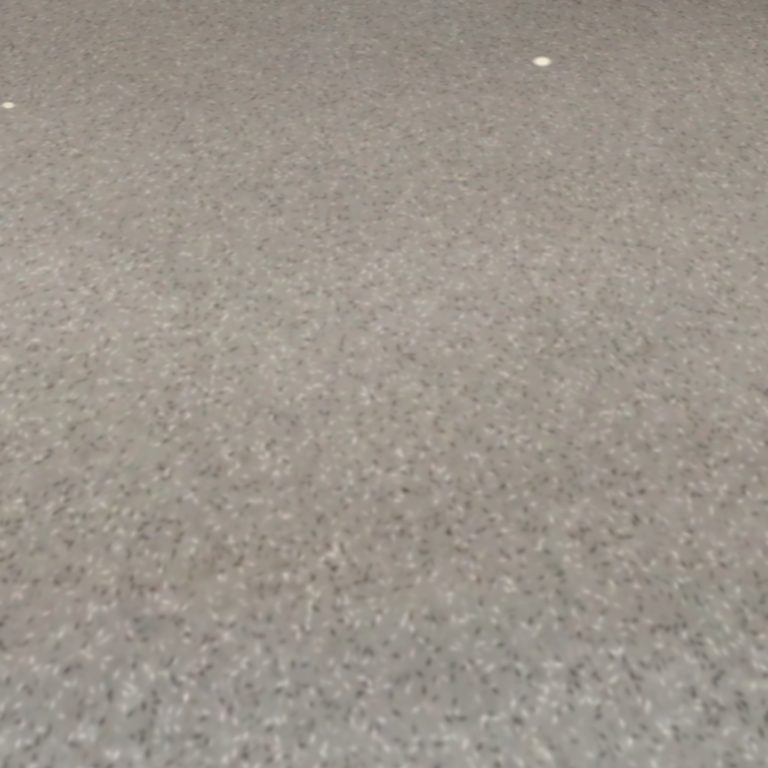
Write a WebGL 2 fragment shader that draws this texture.

```glsl
#version 300 es
precision highp float;
// Worn grey-brown asphalt receding towards a far horizon, with two pale pebbles.

#define HORIZON 2.2         // height of the vanishing line, in canvas units
#define GRAIN_FREQ 195.0    // grain cells per unit of ground
#define GRAIN_FALLOFF 3.1   // higher gives smaller, sharper grains
#define GRAIN_SQUASH 0.5    // how much narrower than long a grain is
#define NEAR_CONTRAST 0.142
#define FAR_CONTRAST 0.062
#define TINT_AMOUNT 0.024
#define PATCH_AMOUNT 0.015
#define ASPHALT vec3(0.600, 0.571, 0.535)
#define PEBBLE vec3(0.94, 0.91, 0.83)

uniform vec2 u_resolution;
out vec4 fragColor;

vec3 hash3(vec2 cell) {
  vec3 q = fract(cell.xyx * vec3(0.1031, 0.1030, 0.0973));
  q += dot(q, q.yxz + 33.33);
  return fract((q.xxy + q.yzz) * q.zyx);
}

// Cellular noise of soft oblong grains: mostly neutral, a few strongly light or dark.
vec3 softGrains(vec2 p) {
  vec2 cell = floor(p);
  vec3 total = vec3(0.0);
  for (int j = -1; j <= 1; j++) {
    for (int i = -1; i <= 1; i++) {
      vec2 neighbour = cell + vec2(i, j);
      vec3 place = hash3(neighbour + 71.0);
      vec2 offset = neighbour + 0.1 + 0.8 * place.xy - p;
      float angle = 6.2832 * place.z;
      vec2 across = vec2(cos(angle), sin(angle));
      offset += GRAIN_SQUASH * across * dot(across, offset);
      vec3 tone = 2.0 * hash3(neighbour + 517.0) - 1.0;
      total += exp(-GRAIN_FALLOFF * dot(offset, offset)) * tone * abs(tone);
    }
  }
  return total;
}

// Broad light and dark bands across the road.
float bandShade(vec2 uv) {
  float y = uv.y + 0.025 * sin(uv.x * 5.0 + 0.8) + 0.012 * sin(uv.x * 11.0 + uv.y * 7.0);
  float wornStrip = (y - 0.61) / 0.17;
  float shade = 0.045 * exp(-wornStrip * wornStrip);
  shade -= 0.06 * smoothstep(0.84, 1.02, y) * (0.7 + 0.5 * uv.x);
  shade += 0.018 * smoothstep(0.2, 0.05, y);
  shade += 0.022 * (0.5 - uv.x) * smoothstep(0.2, 0.6, y);
  return shade + 0.005 * sin(y * 31.0 + 2.0 * sin(uv.x * 4.0));
}

// Coverage of a soft-edged ellipse.
float ellipseMask(vec2 p, vec2 radius) {
  return 1.0 - smoothstep(0.4, 1.3, length(p / radius));
}

void main() {
  vec2 uv = gl_FragCoord.xy / u_resolution;

  // Ground coordinates: grains shrink and flatten with distance.
  float depth = HORIZON - uv.y;
  vec2 ground = vec2((uv.x - 0.5) / depth, 2.0 / depth) * GRAIN_FREQ + 200.0;

  // Blurred stone grains at two sizes.
  vec3 fine = softGrains(ground);
  vec3 coarse = softGrains(ground * mat2(0.46, 0.2, -0.2, 0.46) + 37.0);
  float contrast = mix(NEAR_CONTRAST, FAR_CONTRAST, uv.y);
  float grain = contrast * (fine.x + 0.4 * coarse.x);

  // Uneven wear, wider than tall.
  vec3 wear = softGrains(uv * vec2(4.0, 11.0) + 9.0);
  float light = bandShade(uv) + PATCH_AMOUNT * wear.x + grain;

  // Faint green, pink, warm and cool tints; the near edge is cooler.
  vec2 tint = TINT_AMOUNT * (coarse.yz + 0.2 * fine.yz + 0.4 * wear.yz);
  vec3 color = ASPHALT + light;
  color += tint.x * vec3(0.4, -0.4, 0.1) + tint.y * vec3(0.3, 0.0, -0.5);
  color += vec3(-0.012, 0.002, 0.016) * smoothstep(0.3, 0.02, uv.y);

  // Pale pebbles on the far part of the road.
  for (int i = 0; i < 2; i++) {
    float k = float(i);
    vec2 center = vec2(fract(0.706 + 0.305 * k), 0.92 - 0.057 * k);
    vec2 radius = vec2(0.012, 0.0065) * (1.0 - 0.3 * k);
    color = mix(color, PEBBLE, ellipseMask(uv - center, radius) * (1.0 - 0.15 * k));
  }

  fragColor = vec4(clamp(color, 0.0, 1.0), 1.0);
}
```
